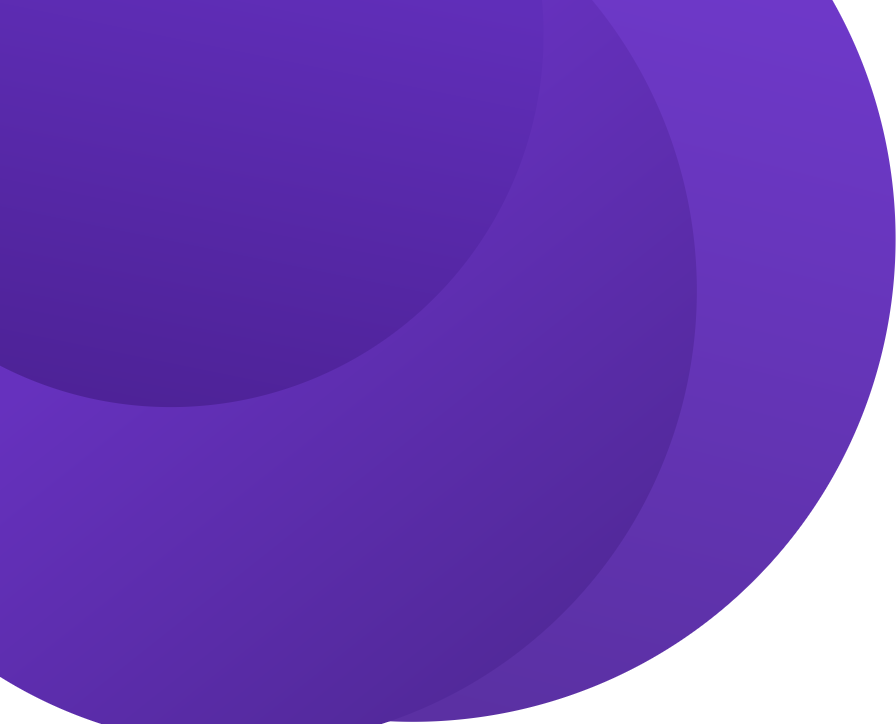
This background is drawn by a Shadertoy shader. Its source:

```glsl
const vec3 PAPER = vec3(1.0);

// Discs: centre x, centre y, radius, in canvas heights
const vec3 OUTER_DISC  = vec3(0.570, 0.670, 0.667);
const vec3 MIDDLE_DISC = vec3(0.3335, 0.5985, 0.629);
const vec3 INNER_DISC  = vec3(0.236, 0.9525, 0.5148);

// Gradient axes: start point, end point
const vec4 OUTER_AXIS  = vec4(1.047, 1.000, 0.788, -0.006);
const vec4 MIDDLE_AXIS = vec4(0.000, 0.436, 0.439, -0.117);
const vec4 INNER_AXIS  = vec4(0.644, 1.000, 0.518, 0.381);

const vec3 OUTER_LIGHT  = vec3(0.430, 0.220, 0.785);
const vec3 OUTER_DARK   = vec3(0.355, 0.190, 0.640);
const vec3 MIDDLE_LIGHT = vec3(0.400, 0.192, 0.745);
const vec3 MIDDLE_DARK  = vec3(0.322, 0.160, 0.605);
const vec3 INNER_LIGHT  = vec3(0.378, 0.180, 0.725);
const vec3 INNER_DARK   = vec3(0.305, 0.135, 0.595);

// Linear blend along an axis
vec3 axisGradient(vec2 p, vec4 axis, vec3 light, vec3 dark) {
    vec2 span = axis.zw - axis.xy;
    float t = dot(p - axis.xy, span) / dot(span, span);
    return mix(light, dark, clamp(t, 0.0, 1.0));
}

// Disc coverage with an edge one pixel wide
float discMask(vec2 p, vec3 disc, float pixel) {
    float dist = length(p - disc.xy) - disc.z;
    return clamp(0.5 - dist / pixel, 0.0, 1.0);
}

void mainImage(out vec4 fragColor, in vec2 fragCoord) {
    float pixel = 1.0 / iResolution.y;
    vec2 p = fragCoord * pixel;

    // Stack the discs from back to front
    vec3 color = PAPER;
    color = mix(color, axisGradient(p, OUTER_AXIS, OUTER_LIGHT, OUTER_DARK),
                discMask(p, OUTER_DISC, pixel));
    color = mix(color, axisGradient(p, MIDDLE_AXIS, MIDDLE_LIGHT, MIDDLE_DARK),
                discMask(p, MIDDLE_DISC, pixel));
    color = mix(color, axisGradient(p, INNER_AXIS, INNER_LIGHT, INNER_DARK),
                discMask(p, INNER_DISC, pixel));

    fragColor = vec4(color, 1.0);
}
```
